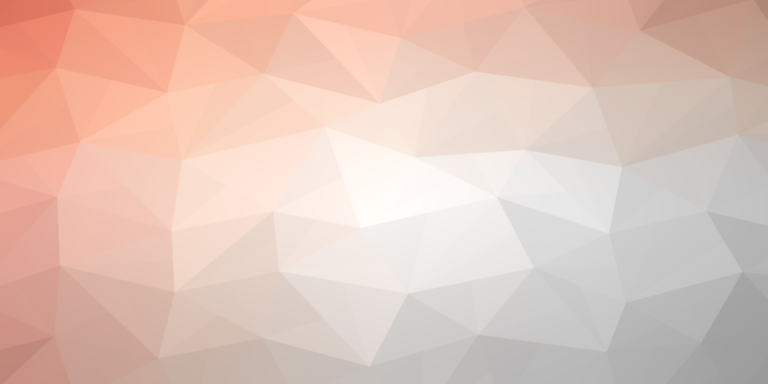
Give the GLSL for this background, as a Shadertoy shader.

```glsl
// Low-poly backdrop: faceted triangles fading from coral through white to grey.

float hash(vec2 p) {
    p = fract(p * vec2(0.1731, 0.3179) + 0.37);
    p += dot(p, p.yx + 19.19);
    return fract((p.x + p.y) * p.x * 7.31);
}

// Colour along x (0 to 2) through five evenly spaced stops
vec3 ramp(float x, vec3 stops[5]) {
    float t = clamp(x * 2.0, 0.0, 3.999);
    int i = int(t);
    return mix(stops[i], stops[i + 1], fract(t));
}

// Smooth colour field that the facets sample
vec3 field(vec2 p) {
    vec3 top = ramp(p.x, vec3[5](vec3(0.88, 0.44, 0.36), vec3(0.97, 0.68, 0.56),
        vec3(0.96, 0.74, 0.66), vec3(0.87, 0.68, 0.61), vec3(0.68, 0.51, 0.44)));
    vec3 upper = ramp(p.x, vec3[5](vec3(0.94, 0.60, 0.48), vec3(0.99, 0.80, 0.70),
        vec3(0.98, 0.90, 0.85), vec3(0.88, 0.81, 0.77), vec3(0.77, 0.70, 0.65)));
    vec3 middle = ramp(p.x, vec3[5](vec3(0.93, 0.66, 0.60), vec3(0.97, 0.86, 0.80),
        vec3(0.98, 0.96, 0.95), vec3(0.88, 0.88, 0.88), vec3(0.73, 0.73, 0.73)));

    vec3 col = middle * mix(0.81, 1.0, smoothstep(-0.05, 0.48, p.y));
    col = mix(col, upper, smoothstep(0.48, 0.74, p.y));
    col = mix(col, top, smoothstep(0.70, 1.0, p.y));

    // Soft glow over the focal facets
    vec2 q = (p - vec2(0.97, 0.52)) / vec2(0.28, 0.11);
    return col + 0.05 * exp(-dot(q, q));
}

// Mesh vertex: staggered lattice with alternating heights and jitter
vec2 vertex(ivec2 id) {
    // Corners of the bright focal facets
    if (id.x >= 2 && id.x <= 4 && id.y >= 3 && id.y <= 4) {
        vec2 focal[6] = vec2[6](vec2(0.711, 0.45), vec2(0.938, 0.406), vec2(1.294, 0.487),
                                vec2(0.846, 0.67), vec2(1.08, 0.59), vec2(1.367, 0.61));
        return focal[(id.y - 3) * 3 + id.x - 2];
    }
    vec2 g = vec2(id);
    vec2 jitter = vec2(hash(g), hash(g + 31.7)) - 0.5;
    float stagger = 0.07 * (1.0 - mod(g.y, 2.0));
    float zigzag = 0.03 * (1.0 - 2.0 * mod(g.x, 2.0));
    return vec2(0.12 + stagger, zigzag - 0.08) + g * vec2(0.29, 0.172)
         + jitter * vec2(0.09, 0.045);
}

// Signed distance to the line a-b, positive on its left
float edge(vec2 p, vec2 a, vec2 b) {
    vec2 d = normalize(b - a);
    return d.x * (p.y - a.y) - d.y * (p.x - a.x);
}

// Adds one facet, weighted by its antialiased coverage
void addFacet(inout vec4 sum, vec2 p, vec2 a, vec2 b, vec2 c, float px) {
    float inside = min(edge(p, a, b), min(edge(p, b, c), edge(p, c, a)));
    float cover = clamp(0.5 + inside / (1.5 * px), 0.0, 1.0);
    if (cover <= 0.0) return;

    vec2 centre = (a + b + c) / 3.0;
    float seed = hash(centre * 57.0);
    float tone = 1.0 + (seed - 0.5) * 0.055;

    // A faint crease divides the facet
    float side = smoothstep(-px, px, edge(p, a, 0.5 * (b + c)));
    tone += (side - 0.5) * 0.035 * (fract(seed * 13.0) - 0.5);

    sum += cover * vec4(field(mix(centre, p, 0.35)) * tone, 1.0);
}

void mainImage(out vec4 fragColor, in vec2 fragCoord) {
    vec2 p = fragCoord / iResolution.xy * vec2(2.0, 1.0);
    float px = 1.0 / iResolution.y;
    ivec2 cell = ivec2(floor((p - vec2(0.15, -0.08)) / vec2(0.29, 0.172)));
    vec4 sum = vec4(field(p), 1.0) * 0.001;

    // Two triangles per nearby cell, the diagonal flipping with each row
    for (int y = -1; y <= 1; y++)
    for (int x = -1; x <= 1; x++) {
        ivec2 id = cell + ivec2(x, y);
        vec2 a = vertex(id), b = vertex(id + ivec2(1, 0));
        vec2 c = vertex(id + ivec2(1, 1)), d = vertex(id + ivec2(0, 1));
        if ((id.y & 1) == 1) {
            addFacet(sum, p, a, b, d, px);
            addFacet(sum, p, b, c, d, px);
        } else {
            addFacet(sum, p, a, b, c, px);
            addFacet(sum, p, a, c, d, px);
        }
    }
    fragColor = vec4(clamp(sum.rgb / sum.a, 0.0, 1.0), 1.0);
}
```
